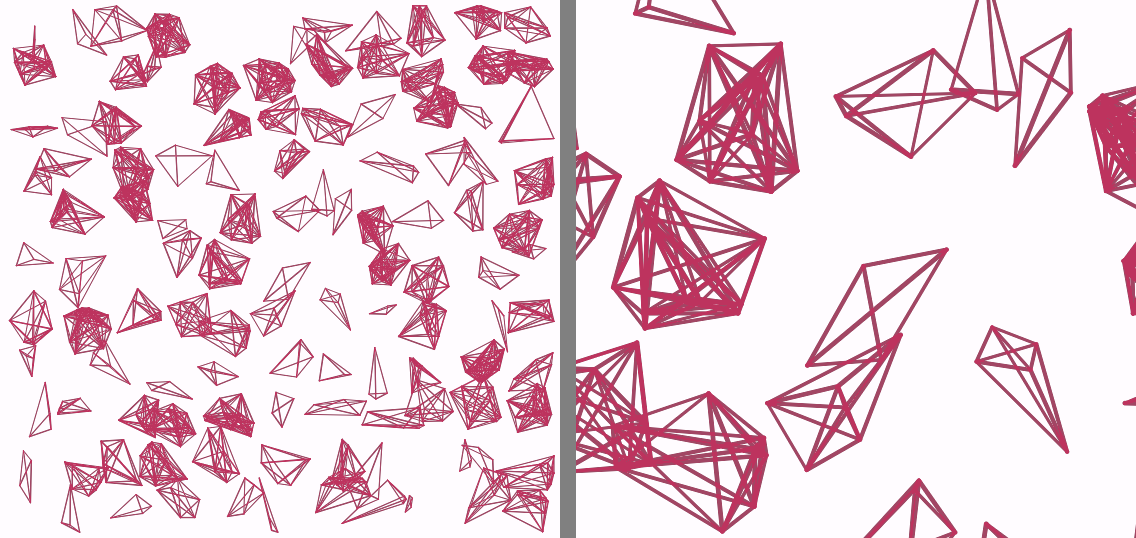
Left: the whole. Right: its middle third, enlarged.
A WebGL 2 fragment shader for this pattern:

```glsl
#version 300 es
precision highp float;

uniform vec2 u_resolution;
out vec4 outColor;

float hash(vec2 p) {
    return fract(sin(dot(p, vec2(127.1, 311.7))) * 43758.5453);
}

vec2 hash2(vec2 p) {
    return vec2(hash(p), hash(p + vec2(37.3, 17.9)));
}

float segmentDistance(vec2 p, vec2 a, vec2 b) {
    vec2 ab = b - a;
    float t = clamp(dot(p - a, ab) / max(dot(ab, ab), 1e-5), 0.0, 1.0);
    return length(p - a - ab * t);
}

// Web joining every pair of random nodes: x = strongest line, y = summed lines
vec2 web(vec2 p, vec2 cell, float pixel) {
    float density = pow(hash(cell + 5.3), 1.8);
    int count = 4 + int(10.99 * density);
    float radius = mix(0.74, 0.54, density);
    vec2 jitter = 0.6 * (hash2(cell + 61.7) - 0.5);
    float inset = 0.12 + 0.75 * radius;
    vec2 centre = clamp(cell + 0.5 + jitter, vec2(inset), vec2(11.0 - inset));
    if (distance(p, centre) > radius + 0.05 || hash(cell + 88.1) < 0.03) return vec2(0.0);

    // Sparse webs may be flattened along a random direction
    float turn = 6.2832 * hash(cell + 23.9);
    float flatness = mix(mix(0.45, 1.0, hash(cell + 41.2)), 1.0, density);
    mat2 rotation = mat2(cos(turn), sin(turn), -sin(turn), cos(turn));
    vec2 nodes[14];
    vec2 ink = vec2(0.0);

    for (int i = 0; i < count; i++) {
        vec2 r = hash2(cell * 1.37 + float(i) * vec2(3.17, 7.43) + 11.0);
        float angle = 6.2832 * r.x;
        vec2 spoke = radius * pow(r.y, 0.4) * vec2(cos(angle), flatness * sin(angle));
        nodes[i] = clamp(centre + rotation * spoke, vec2(0.12), vec2(10.88));
        for (int j = 0; j < i; j++) {
            float d = segmentDistance(p, nodes[j], nodes[i]);
            float halfWidth = mix(0.0105, 0.0165, hash(cell + vec2(i, j) * 2.71));
            float line = clamp((halfWidth - d) / (0.8 * pixel) + 0.5, 0.0, 1.0);
            ink = vec2(max(ink.x, line), ink.y + line);
        }
    }
    return ink;
}

void main() {
    vec2 p = 11.0 * gl_FragCoord.xy / u_resolution;
    float pixel = 11.0 / min(u_resolution.x, u_resolution.y);
    vec2 home = floor(p);
    vec2 ink = vec2(0.0);

    // Gather webs from the surrounding cells
    for (int y = -1; y <= 1; y++) {
        for (int x = -1; x <= 1; x++) {
            vec2 cell = home + vec2(x, y);
            if (any(lessThan(cell, vec2(0.0))) || any(greaterThan(cell, vec2(10.0)))) continue;
            vec2 layer = web(p, cell, pixel);
            ink = vec2(max(ink.x, layer.x), ink.y + layer.y);
        }
    }

    // Single lines are mauve, crossings and dense webs turn crimson
    vec3 paper = vec3(1.0, 0.99, 1.0);
    vec3 mauve = vec3(0.60, 0.30, 0.40);
    vec3 crimson = vec3(0.74, 0.20, 0.37);
    vec3 lineColor = mix(mauve, crimson, smoothstep(0.8, 1.4, ink.y));
    float cover = max(ink.x, 1.0 - exp(-ink.y));
    outColor = vec4(mix(paper, lineColor, cover), 1.0);
}
```
